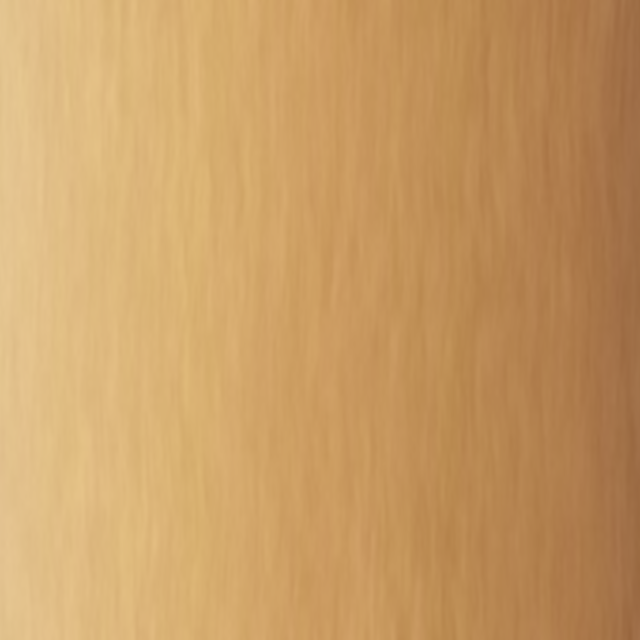
This texture is drawn by a three.js fragment shader. Its source:

```glsl
// Draws softly lit honey-coloured wood with fine vertical grain, darkening to the right.
varying vec2 vUv;

float hash(vec2 p) {
  vec3 q = fract(vec3(p.xyx) * 0.1031);
  q += dot(q, q.yzx + 33.33);
  return fract((q.x + q.y) * q.z);
}

// Smooth value noise from -1 to 1
float noise(vec2 p) {
  vec2 cell = floor(p);
  vec2 f = fract(p);
  f = f * f * (3.0 - 2.0 * f);
  float low = mix(hash(cell), hash(cell + vec2(1.0, 0.0)), f.x);
  float high = mix(hash(cell + vec2(0.0, 1.0)), hash(cell + vec2(1.0, 1.0)), f.x);
  return 2.0 * mix(low, high, f.y) - 1.0;
}

float ramp(float from, float to, float x) {
  return clamp((x - from) / (to - from), 0.0, 1.0);
}

// Light falling off from pale cream at the left to brown at the right
vec3 woodTone(float x) {
  vec3 tone = mix(vec3(0.89, 0.765, 0.56), vec3(0.88, 0.74, 0.515), ramp(0.0, 0.11, x));
  tone = mix(tone, vec3(0.85, 0.69, 0.445), ramp(0.11, 0.31, x));
  tone = mix(tone, vec3(0.80, 0.61, 0.38), ramp(0.31, 0.505, x));
  tone = mix(tone, vec3(0.74, 0.55, 0.33), ramp(0.505, 0.715, x));
  tone = mix(tone, vec3(0.68, 0.48, 0.295), ramp(0.715, 0.91, x));
  return mix(tone, vec3(0.62, 0.43, 0.275), ramp(0.91, 1.0, x));
}

// Nearly straight streaks, from soft bands down to thin fibres
float woodGrain(vec2 uv) {
  float bend = 0.005 * noise(uv * vec2(3.0, 5.0)) + 0.0015 * noise(uv * vec2(12.0, 20.0) + 7.0);
  vec2 p = vec2(uv.x + bend, uv.y);
  float grain = 0.22 * noise(p * vec2(34.0, 3.0));
  grain += 0.46 * noise(p * vec2(78.0, 7.0) + 19.0);
  grain += 0.50 * noise(p * vec2(125.0, 13.0) + 38.0);
  grain += 0.30 * noise(p * vec2(190.0, 26.0) + 57.0);
  return grain;
}

void main() {
  // Broad unevenness of the light
  float drift = 0.012 * noise(vUv * vec2(2.0, 2.5) + 3.0);
  vec3 color = woodTone(vUv.x + drift);

  // Grain fades towards the bright left edge and varies in patches
  float strength = mix(0.6, 1.0, smoothstep(0.0, 0.25, vUv.x));
  strength *= 1.0 + 0.3 * noise(vUv * vec2(6.0, 5.0) + 23.0);
  color += woodGrain(vUv) * strength * vec3(0.025, 0.029, 0.028);

  // Faint streaks of rosy and yellow wood
  float blush = noise(vUv * vec2(55.0, 7.0) + 41.0);
  color += blush * vec3(0.002, -0.003, 0.006);

  // Short, barely visible pores
  color += 0.005 * noise(vUv * vec2(170.0, 80.0) + 11.0);

  gl_FragColor = vec4(color, 1.0);
}
```
